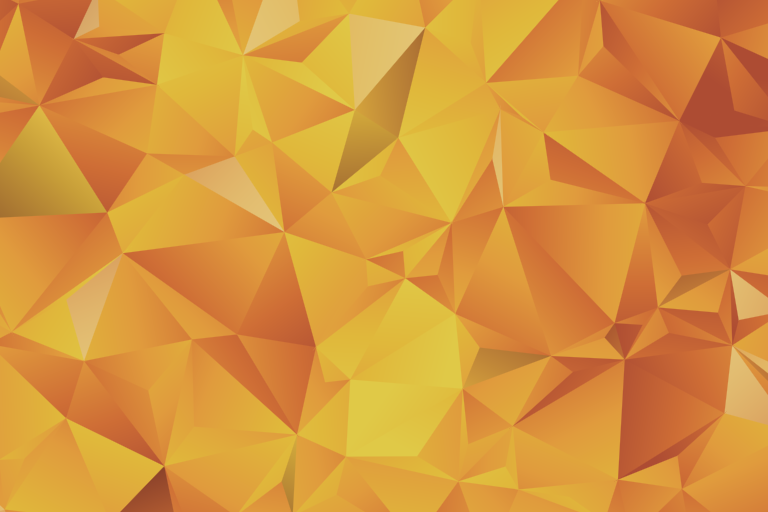
Reproduce this background procedurally as a Shadertoy shader.

```glsl
const float ROWS = 6.2;
const float TILT = 0.42;

float hash(vec2 p) {
    return fract(sin(dot(p, vec2(127.1, 311.7))) * 43758.5453);
}

float cross2(vec2 a, vec2 b) {
    return a.x * b.y - a.y * b.x;
}

// One mesh vertex, kept inside its own cell
vec2 meshVertex(vec2 cell) {
    vec2 jitter = vec2(hash(cell), hash(cell + 53.7));
    return cell + mix(vec2(0.04), vec2(0.96), jitter);
}

float blob(vec2 p, vec2 center, float radius) {
    vec2 d = (p - center) / radius;
    return exp(-dot(d, d));
}

// Broad warm and bright regions, in units of canvas height
float regionTone(vec2 p) {
    float red = 0.38 * blob(p, vec2(1.42, 0.76), 0.22)
              + 0.38 * blob(p, vec2(1.32, 0.28), 0.20)
              + 0.26 * blob(p, vec2(0.17, 0.86), 0.20)
              + 0.20 * blob(p, vec2(0.58, 0.40), 0.14)
              + 0.18 * blob(p, vec2(1.02, 0.34), 0.12);
    float yellow = 0.27 * blob(p, vec2(0.75, 0.76), 0.20)
                 + 0.22 * blob(p, vec2(0.42, 0.86), 0.16)
                 + 0.27 * blob(p, vec2(0.78, 0.18), 0.23)
                 + 0.15 * blob(p, vec2(1.22, 0.52), 0.14)
                 + 0.12 * blob(p, vec2(0.12, 0.52), 0.18);
    return 0.50 + yellow - red;
}

vec3 amberRamp(float t) {
    vec3 rust = vec3(0.68, 0.30, 0.20);
    vec3 copper = vec3(0.81, 0.43, 0.21);
    vec3 orange = vec3(0.88, 0.61, 0.24);
    vec3 gold = vec3(0.88, 0.72, 0.23);
    vec3 lemon = vec3(0.88, 0.79, 0.28);
    vec3 color = mix(rust, copper, clamp(t * 4.0, 0.0, 1.0));
    color = mix(color, orange, clamp(t * 4.0 - 1.0, 0.0, 1.0));
    color = mix(color, gold, clamp(t * 4.0 - 2.0, 0.0, 1.0));
    return mix(color, lemon, clamp(t * 4.0 - 3.0, 0.0, 1.0));
}

// Signed distance to a counter-clockwise edge, positive inside
float edgeDistance(vec2 p, vec2 a, vec2 b) {
    return cross2(b - a, p - a) / max(length(b - a), 1e-4);
}

// Flat facet with a gentle linear gradient
vec3 facetColor(vec2 p, vec2 center, vec2 seed, mat2 tilt) {
    float angle = 6.2832 * hash(seed + 7.3);
    float slope = dot(p - center, vec2(cos(angle), sin(angle)));
    float tone = regionTone(center * tilt / ROWS);
    tone += 0.48 * (hash(seed + 19.1) - 0.5) + 0.26 * slope;
    vec3 color = amberRamp(tone);
    float kind = hash(seed + 31.9);
    if (kind > 0.94) color = mix(color, vec3(0.89, 0.77, 0.48), 0.75 + 0.3 * slope);
    if (kind < 0.07) color *= vec3(0.85, 0.82, 0.92) + 0.2 * slope;
    return color;
}

void addFacet(inout vec4 sum, vec2 p, vec2 a, vec2 b, vec2 c,
              vec2 seed, mat2 tilt, float pixel) {
    float d = min(edgeDistance(p, a, b), min(edgeDistance(p, b, c), edgeDistance(p, c, a)));
    float cover = clamp(d / pixel + 0.5, 0.0, 1.0);
    if (cover > 0.0) {
        sum += cover * vec4(facetColor(p, (a + b + c) / 3.0, seed, tilt), 1.0);
    }
}

// Some triangles become a fan of three around an inner point
void addTriangle(inout vec4 sum, vec2 p, vec2 a, vec2 b, vec2 c,
                 vec2 seed, mat2 tilt, float pixel) {
    if (hash(seed + 3.1) > 0.36) {
        addFacet(sum, p, a, b, c, seed, tilt, pixel);
        return;
    }
    vec3 w = 0.15 + vec3(hash(seed + 11.0), hash(seed + 12.0), hash(seed + 13.0));
    vec2 hub = (a * w.x + b * w.y + c * w.z) / (w.x + w.y + w.z);
    addFacet(sum, p, a, b, hub, seed + 0.21, tilt, pixel);
    addFacet(sum, p, b, c, hub, seed + 0.43, tilt, pixel);
    addFacet(sum, p, c, a, hub, seed + 0.67, tilt, pixel);
}

// Split a cell quad along its shorter valid diagonal
void addQuad(inout vec4 sum, vec2 p, vec2 cell, mat2 tilt, float pixel) {
    vec2 a = meshVertex(cell);
    vec2 b = meshVertex(cell + vec2(1, 0));
    vec2 c = meshVertex(cell + vec2(1, 1));
    vec2 d = meshVertex(cell + vec2(0, 1));
    bool risingFits = cross2(b - a, c - a) > 0.0 && cross2(c - a, d - a) > 0.0;
    bool fallingFits = cross2(b - a, d - a) > 0.0 && cross2(c - b, d - b) > 0.0;
    bool rising = risingFits && (!fallingFits || distance(a, c) < distance(b, d));
    vec2 other = cell + vec2(0.37, 0.81);
    addTriangle(sum, p, a, b, rising ? c : d, cell, tilt, pixel);
    addTriangle(sum, p, rising ? a : b, c, d, other, tilt, pixel);
}

void mainImage(out vec4 fragColor, in vec2 fragCoord) {
    mat2 tilt = mat2(cos(TILT), sin(TILT), -sin(TILT), cos(TILT));
    vec2 p = tilt * (fragCoord / iResolution.y) * ROWS;
    float pixel = 1.2 * ROWS / iResolution.y;
    vec4 sum = vec4(0.0);
    for (int y = -1; y <= 0; y++) {
        for (int x = -1; x <= 0; x++) {
            addQuad(sum, p, floor(p) + vec2(x, y), tilt, pixel);
        }
    }
    fragColor = vec4(sum.rgb / max(sum.a, 1e-4), 1.0);
}
```
